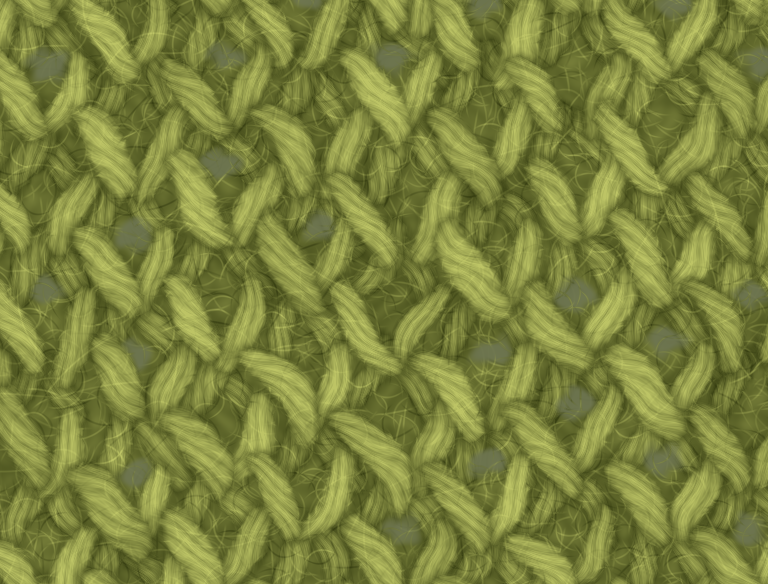
A Shadertoy shader for this texture:

```glsl
// Hand-knitted wool: staggered columns of V stitches made of two leaning strands.
// Each strand is a bent capsule with twisted plies and sine-layered fibres, laid
// over dim back strands and pale gaps; cellular curved hairs add the fuzz.

const float COLUMNS = 8.65;               // stitches across
const float ROWS = 5.0;                   // stitches down
const vec2 CELL = vec2(0.76, 1.0);        // stitch size, one row high
const float FIRST_ROW = 0.2;              // height of the lowest stitch
const vec3 WOOL_DARK = vec3(0.28, 0.31, 0.11);
const vec3 WOOL_LIGHT = vec3(0.68, 0.71, 0.36);
const vec3 GAP_COLOR = vec3(0.43, 0.46, 0.32);
const vec2 LEFT_AXIS = vec2(-0.17, 0.28); // half length of the left leg
const vec2 RIGHT_AXIS = vec2(0.13, 0.28);
const float LEFT_RADIUS = 0.155;
const float RIGHT_RADIUS = 0.14;
const float BACK_RADIUS = 0.125;
const float PLIES = 1.4;                  // plies per strand radius
const float JITTER = 0.16;                // stitch displacement
const float HAIR_WIDTH = 0.015;
const float PI = 3.14159;

vec3 hash3(vec2 c, float salt) {
    vec3 h = fract(vec3(c.xyx + salt * 7.31) * vec3(0.1031, 0.1030, 0.0973));
    h += dot(h, h.yxz + 33.33);
    return fract((h.xxy + h.yzz) * h.zyx);
}

// Swirling layered sines, about -1 to 1
float mottle(vec2 p) {
    return sin(p.x + 2.0 * sin(p.y * 0.7)) * sin(p.y * 1.2 + 2.0 * sin(p.x * 0.8));
}

// One curved hair per cell; returns coverage
float hairs(vec2 p, float density, float amount, float pixel, float salt) {
    vec2 g = p * density, base = floor(g);
    float width = max(HAIR_WIDTH, pixel) * density, cover = 0.0;
    for (int j = -1; j <= 1; j++)
    for (int i = -1; i <= 1; i++) {
        vec2 cell = base + vec2(i, j);
        vec3 rnd = hash3(cell, salt), pick = hash3(cell, salt + 5.0);
        vec2 q = g - cell - rnd.xy;
        vec2 dir = vec2(cos(rnd.z * PI), sin(rnd.z * PI));
        float along = dot(q, dir);
        float across = dot(q, vec2(-dir.y, dir.x)) + (pick.x - 0.5) * 1.8 * along * along;
        float line = 1.0 - smoothstep(0.0, width, abs(across));
        line *= 1.0 - smoothstep(0.45, 0.9, abs(along));
        cover = max(cover, line * step(pick.y, amount) * (0.5 + 0.5 * pick.z));
    }
    return cover;
}

// Lays a twisted strand with its contact shadow over shade; returns coverage
float layStrand(vec2 q, vec2 axis, float radius, float twist, float dim,
                vec3 rnd, float fuzz, float pixel, inout float shade) {
    float halfLength = length(axis);
    vec2 dir = axis / halfLength;
    float along = dot(q, dir);
    float across = dot(q, vec2(dir.y, -dir.x)) + (rnd.x - 0.3) * along * along
                 + 0.02 * sin(along * 9.0 + rnd.y * 6.0);
    float onAxis = clamp(along, -halfLength, halfLength);
    float t = onAxis / halfLength;
    float r = radius * (1.0 - 0.25 * t * t);
    float d = length(vec2(across, along - onAxis)) - r + fuzz;

    // Rounded body, uneven ply grooves and fine fibres
    float body = sqrt(max(0.0, 1.0 - pow(clamp(d / r + 1.0, 0.0, 1.0), 2.0)));
    float ply = (across + along * twist) / radius * PLIES + rnd.y
              + 0.13 * sin(along * 11.0 + rnd.z * 20.0) + 0.1 * sin(across * 25.0 + rnd.x * 9.0);
    float groove = abs(sin(PI * ply));
    float fibre = mottle(vec2(ply * 12.0, along * 15.0 + rnd.z * 40.0))
                + 0.7 * mottle(vec2(ply * 19.0 + rnd.x * 9.0, along * 27.0));
    float tone = 0.15 + 0.58 * body + 0.30 * groove + 0.10 * fibre
               + 0.2 * (rnd.z - 0.5) - 0.16 * t * t - dim;

    float edge = 0.03 + 0.025 * t * t + pixel;
    float cover = 1.0 - smoothstep(-edge, edge, d);
    shade *= 1.0 - 0.36 * (1.0 - smoothstep(-0.02, 0.12, d));
    shade = mix(shade, tone, cover);
    return cover;
}

void mainImage(out vec4 fragColor, in vec2 fragCoord) {
    vec2 p = fragCoord / iResolution.xy * vec2(COLUMNS, ROWS) * CELL;
    float pixel = ROWS / iResolution.y;
    p += 0.03 * vec2(sin(p.y * 2.3 + p.x), sin(p.x * 1.9 + 1.0));
    float column = floor(p.x / CELL.x);

    // Matted wool behind the stitches
    float mesh = hairs(p, 6.5, 0.9, pixel, 1.0);
    float mat = hairs(p, 4.5, 0.9, pixel, 2.0);
    float shade = 0.30 + 0.12 * mottle(p * 13.0) + 0.3 * max(mesh, mat);
    float fuzz = 0.010 * mottle(p * 27.0) + 0.02 * (mat - mesh);

    // Pale openings between the legs of some stitches
    float openRise = FIRST_ROW + 0.5 * mod(column, 2.0) + 0.3;
    vec2 openCell = vec2(column, floor(p.y - openRise + 0.5));
    vec3 open = hash3(openCell, 3.0);
    vec2 hole = p - vec2((column + 0.5) * CELL.x, openCell.y + openRise) + 0.12 * (open.xy - 0.5);
    float gap = 1.0 - smoothstep(0.4, 1.2, length(hole / vec2(0.18, 0.14)) + 0.3 * mottle(p * 11.0));
    gap *= step(open.z, 0.5) * (0.9 - 0.6 * max(mesh, mat));

    // Back strands (layers 0, 1), then right legs (2) and left legs (3)
    float front = 0.0;
    for (int layer = 0; layer < 4; layer++)
    for (int i = -1; i <= 1; i++)
    for (int j = 1; j >= 0; j--) {
        bool back = layer < 2, right = layer % 2 == 0;
        float col = column + float(i);
        float rise = FIRST_ROW + 0.5 * mod(col, 2.0) + (back ? 0.5 : 0.0);
        float row = floor(p.y - rise) + float(j);
        vec3 rnd = hash3(vec2(col, row), 11.0 + float(layer));
        vec3 vary = hash3(vec2(col, row), 23.0 + float(layer)) - 0.5;
        float side = (right ? 1.0 : -1.0) * (back ? 0.17 : 0.23);
        vec2 center = vec2((col + 0.5) * CELL.x + side, row + rise) + JITTER * vary.xy;
        vec2 axis = right != back ? RIGHT_AXIS : LEFT_AXIS;
        axis = axis * (1.0 + 0.3 * vary.z) + vec2(0.1 * vary.y, 0.0);
        float radius = back ? BACK_RADIUS : right ? RIGHT_RADIUS : LEFT_RADIUS;
        float cover = layStrand(p - center, axis, radius * (1.0 + 0.3 * vary.x),
            right ? 0.15 : 0.42, back ? 0.30 : 0.0, rnd, fuzz, pixel, shade);
        if (!back) front = max(front, cover);
    }
    gap *= 1.0 - front;

    // Loose hairs, denser in the hollows
    float hollow = 1.0 - 0.6 * front;
    shade += hollow * (0.32 * hairs(p, 5.5, 0.8, pixel, 8.0) - 0.22 * hairs(p, 5.0, 0.8, pixel, 7.0));
    shade += 0.2 * hairs(p, 1.7, 0.4, pixel, 9.0) + 0.05 * mottle(p * 3.0);
    vec3 color = mix(WOOL_DARK, WOOL_LIGHT, clamp(shade, -0.15, 1.15));
    fragColor = vec4(mix(color, GAP_COLOR, gap), 1.0);
}
```
